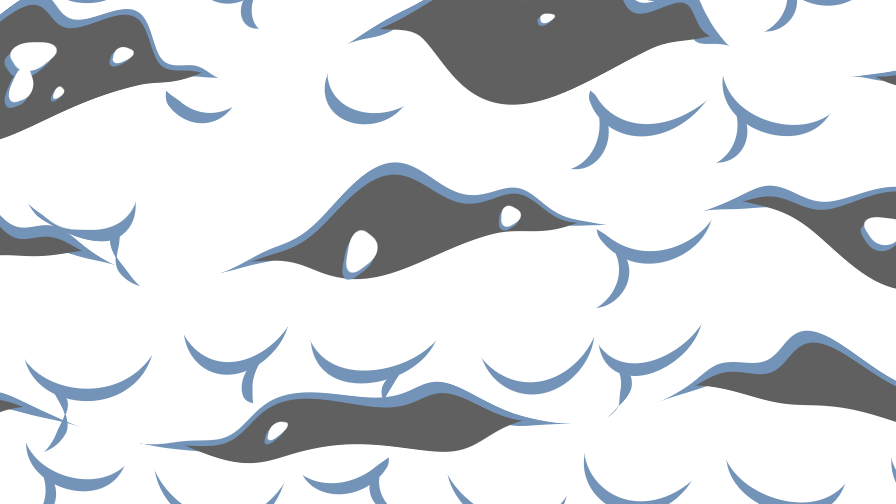
Reproduce this pattern procedurally as a Shadertoy shader.

```glsl
// Flat cartoon clouds: white puffs with blue crescents, dark gaps and small pebbly wisps.

const float PI = 3.14159;
const vec3 CLOUD = vec3(1.0);
const vec3 SHADE = vec3(0.45, 0.58, 0.72);
const vec3 DARK = vec3(0.376);
const vec2 PUFF_CELL = vec2(0.29, 0.25);
const vec2 PEBBLE_CELL = vec2(0.105);

vec3 hash3(vec2 cell) {
    vec3 q = fract(cell.xyx * vec3(0.1031, 0.1030, 0.0973));
    q += dot(q, q.yxz + 33.33);
    return fract((q.xxy + q.yzz) * q.zyx);
}

vec2 direction(float angle) {
    return vec2(cos(angle), sin(angle));
}

vec2 rotate(vec2 p, float angle) {
    vec2 d = direction(angle);
    return vec2(dot(p, d), d.x * p.y - d.y * p.x);
}

// Coverage of a shape whose field is positive inside
float cover(float field, float pixel) {
    return clamp(field / pixel + 0.5, 0.0, 1.0);
}

// One row of lens-shaped gaps: x = dark field, y = field of the rim above it
vec2 gapRow(vec2 p, float row) {
    float middle = 0.18 + 0.355 * row - 0.05 * sin(3.0 * p.x + 0.8 * row);
    float center = 0.72 + 0.09 * row * row;
    float size = 0.08 + 0.017 * row * row;
    float x = p.x + 0.6 * cos(2.0 * row) * (p.y - middle);
    float opening = size * (cos(2.0 * PI * (x - center)) + 0.5);
    float waviness = smoothstep(-0.02, 0.1, opening);
    float scallop = 0.028 * sin(23.0 * x + 4.0 * row + 1.3 * sin(5.0 * x));
    float hump = 0.028 * sin(12.0 * x + 2.3 * row);
    float above = p.y - middle - 0.5 * opening - scallop * waviness;
    float below = p.y - middle + 0.5 * opening - hump * waviness;
    float swell = 0.8 + 0.3 * sin(9.0 * x + row);
    float rim = 0.024 * smoothstep(-0.05, 0.03, opening) * swell - 0.003;
    return vec2(min(-above, below), rim - abs(above));
}

vec2 gaps(vec2 p) {
    vec2 field = vec2(-1.0);
    for (int row = 0; row < 3; row++) field = max(field, gapRow(p, float(row)));
    return field;
}

// Arc that tapers to a point at both ends
float crescent(vec2 p, float radius, float facing, float span, float thickness) {
    p = rotate(p, facing);
    float along = atan(p.y, p.x) / span;
    return thickness * (1.0 - along * along) - abs(length(p) - radius);
}

// Bowl-shaped crescent, sometimes with a smaller one branching off it
float puff(vec2 p, vec3 rnd) {
    p.x *= rnd.x < 0.5 ? -1.0 : 1.0;
    float radius = mix(0.08, 0.145, rnd.y);
    float facing = -0.5 * PI + mix(-0.7, 0.4, rnd.z);
    float bowl = crescent(p, radius, facing, 1.15, 0.0125);
    if (rnd.z < 0.4) return bowl;
    float joint = facing + 0.6;
    float small = 0.55 * radius;
    vec2 offset = direction(joint) * (radius + small);
    return max(bowl, crescent(p - offset, small, joint + PI + 1.0, 1.1, 0.0105));
}

// Scattered puffs, left out where a gap would cut through them
float puffs(vec2 p) {
    float field = -1.0;
    vec2 home = floor(p / PUFF_CELL);
    for (int k = 0; k < 9; k++) {
        vec2 cell = home + vec2(k % 3 - 1, k / 3 - 1);
        vec3 rnd = hash3(cell + 17.0);
        vec2 center = (cell + 0.5) * PUFF_CELL + 0.07 * (rnd.zx - 0.5);
        if (gaps(center - vec2(0.0, 0.1)).x < -0.025)
            field = max(field, puff(p - center, hash3(cell + 61.0)));
    }
    return field;
}

// Lumpy rounded blob
float pebble(vec2 p, float size, float turn) {
    p = rotate(p, turn) / (size * vec2(1.25, 0.8));
    float lump = 0.1 * sin(3.0 * atan(p.y, p.x) + 5.0 * turn);
    return 0.8 * size * (1.0 + lump - length(p));
}

// Pebbles inside the gaps: x = lit top, y = shaded lower side
vec2 pebbles(vec2 p) {
    vec2 field = vec2(-1.0);
    vec2 home = floor(p / PEBBLE_CELL);
    for (int k = 0; k < 9; k++) {
        vec2 cell = home + vec2(k % 3 - 1, k / 3 - 1);
        vec3 rnd = hash3(cell + 35.0);
        vec2 center = (cell + 0.5) * PEBBLE_CELL + 0.05 * (rnd.xy - 0.5);
        float room = gaps(center).x;
        if (room < 0.022 || rnd.z < 0.35) continue;
        float size = min(mix(0.01, 0.038, rnd.x), 0.65 * room);
        vec2 q = p - center;
        vec2 shift = vec2(0.2, 0.32) * size + 0.002;
        float turn = 1.4 * rnd.y;
        field = max(field, vec2(pebble(q, size, turn), pebble(q + shift, size, turn)));
    }
    return field;
}

void mainImage(out vec4 fragColor, in vec2 fragCoord) {
    float pixel = 1.0 / iResolution.y;
    vec2 p = fragCoord * pixel;
    p += 0.02 * sin(9.0 * p.yx + vec2(1.0, 4.0)); // hand-drawn bend

    vec2 gap = gaps(p);
    vec2 stone = pebbles(p);
    float fold = puffs(p) - 0.012 * (1.0 - smoothstep(0.0, 0.05, -gap.x));

    vec3 color = mix(CLOUD, SHADE, cover(max(fold, gap.y), pixel));
    color = mix(color, DARK, cover(gap.x, pixel));
    color = mix(color, SHADE, cover(stone.y, pixel));
    color = mix(color, CLOUD, cover(stone.x, pixel));
    fragColor = vec4(color, 1.0);
}
```
